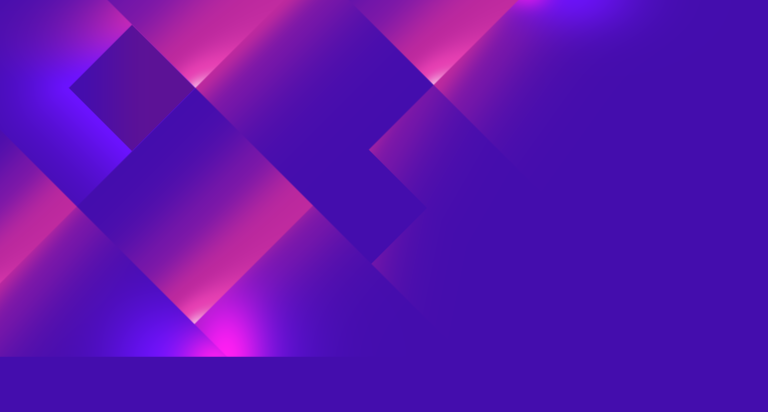
Reproduce this background procedurally as a Shadertoy shader.

```glsl
// Overlapping diagonal tiles on deep indigo, lit by pink, violet and magenta glows.
// Diagonal coordinates d = x - y and s = x + y turn each tile into a simple band;
// every band gets its own falloff, and antialiased cuts layer them together.

const vec3 INDIGO = vec3(0.265, 0.05, 0.68);
const vec3 VIOLET = vec3(0.42, 0.07, 1.0);
const vec3 MAGENTA = vec3(1.0, 0.12, 0.95);

// Antialiased step: 1 where v is positive
float cut(float v) {
    return clamp(v / max(fwidth(v), 1e-5) + 0.5, 0.0, 1.0);
}

// Indigo through purple and pink to a pale highlight
vec3 heatRamp(float h) {
    vec3 c = mix(INDIGO, vec3(0.47, 0.09, 0.66), smoothstep(0.0, 0.35, h));
    c = mix(c, vec3(0.74, 0.16, 0.62), smoothstep(0.3, 0.65, h));
    c = mix(c, vec3(0.90, 0.25, 0.70), smoothstep(0.62, 0.85, h));
    return mix(c, vec3(0.95, 0.65, 0.87), smoothstep(0.82, 1.15, h));
}

// Tile that heats up towards its lower right edge, palest at the tip
vec3 litTile(vec2 p, vec2 tip, float falloff) {
    float a = max(tip.x + tip.y - p.x - p.y, 0.0);
    float spark = exp(-2.6 * length(p - tip) - 2.5 * a);
    return heatRamp(0.64 * exp(-a * a * falloff) + 0.5 * spark);
}

// Tile that cools with distance a from its upper left edge
vec3 coolTile(float a, float strength) {
    return heatRamp(strength * exp(-1.5 * max(a, 0.0)));
}

// Soft elliptical spot
float spot(vec2 p, vec2 center, vec2 radius) {
    vec2 q = (p - center) / radius;
    return exp(-dot(q, q));
}

void mainImage(out vec4 fragColor, in vec2 fragCoord) {
    // Canvas is 4.1 units high, with y running down from the top
    vec2 p = vec2(fragCoord.x, iResolution.y - fragCoord.y) * 4.1 / iResolution.y;
    float d = p.x - p.y;
    float s = p.x + p.y;
    float upperCut = cut(s - 2.82);
    float lowerCut = cut(s - 5.16);

    // Far left band
    vec3 leftLow = coolTile(s - 2.82, 0.6 * exp(-0.25 * p.x));
    leftLow = mix(leftLow, VIOLET, 0.95 * spot(p, vec2(1.65, 3.6), vec2(0.6, 0.65)));
    leftLow = mix(leftLow, MAGENTA, spot(p, vec2(2.15, 3.65), vec2(0.36, 0.38)));
    vec3 leftBand = mix(litTile(p, vec2(0.77, 2.05) - vec2(1.2, -1.2), 0.9), leftLow, upperCut);

    // Small square with a violet and pink halo behind it
    vec2 box = abs(vec2(d - 0.44, s - 2.19)) - 0.63;
    float halo = exp(-1.7 * pow(length(max(box, 0.0)), 1.4));
    vec3 haloColor = mix(vec3(0.82, 0.17, 0.68), VIOLET, smoothstep(0.05, 0.85, p.y));
    vec3 corner = mix(INDIGO, haloColor, halo);
    vec3 square = mix(INDIGO, vec3(0.36, 0.07, 0.59), smoothstep(0.7, 1.5, p.x));
    corner = mix(corner, square, cut(-max(box.x, box.y)));

    // Middle band: corner, large diamond, then magenta glow
    vec3 glowTile = coolTile(s - 5.16, 0.46);
    glowTile = mix(glowTile, VIOLET, 0.6 * spot(p, vec2(2.45, 3.6), vec2(0.65, 0.8)));
    glowTile = mix(glowTile, MAGENTA, spot(p, vec2(2.25, 3.55), vec2(0.38, 0.6)));
    vec3 middleBand = mix(corner, litTile(p, vec2(1.94, 3.22), 0.65), upperCut);
    middleBand = mix(middleBand, glowTile, lowerCut);

    // Right band: bright wedge, fading sheet and the chevron
    vec3 rightBand = mix(litTile(p, vec2(1.945, 0.875), 0.35), coolTile(s - 2.82, 0.65), upperCut);
    vec3 chevronFoot = coolTile(s - 6.32, 0.27 * exp(1.07 - d));
    rightBand = mix(rightBand, chevronFoot, cut(s - 6.32));
    vec3 chevronArm = coolTile(s - 5.16, 0.5 * exp(-0.4 * max(d - 2.18, 0.0)));
    rightBand = mix(rightBand, chevronArm, cut(d - 2.18) * lowerCut);

    // Far right band: second wedge and a glow on the top edge
    vec3 farSheet = coolTile(s - 5.16, 0.68 * exp(-0.25 * max(d - 3.47, 0.0)));
    farSheet = mix(farSheet, VIOLET, 0.9 * spot(p, vec2(5.7, -0.05), vec2(0.62, 0.35)));
    farSheet = mix(farSheet, MAGENTA, 0.6 * spot(p, vec2(5.25, -0.05), vec2(0.22, 0.14)));
    vec3 farBand = mix(litTile(p, vec2(4.315, 0.845), 0.4), farSheet, lowerCut);

    // Layer the bands from left to right, then the plain footer
    vec3 color = mix(leftBand, middleBand, cut(d + 1.29));
    color = mix(color, rightBand, cut(d - 1.07));
    color = mix(color, farBand, cut(d - 3.47));
    color = mix(color, INDIGO, cut(p.y - 3.55));
    fragColor = vec4(color, 1.0);
}
```
